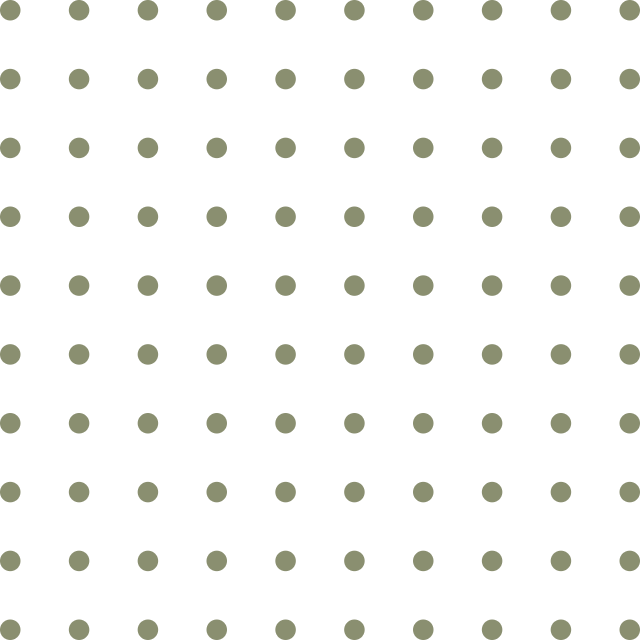
Give the GLSL for this pattern, as a WebGL 1 fragment shader.

```glsl
precision highp float;

uniform vec2 u_resolution;

// Signed distance to the nearest dot of a 10 by 10 grid whose outer dots touch the border
float dotGridDistance(vec2 p, float radius) {
    float pitch = (1.0 - 2.0 * radius) / 9.0;
    vec2 offset = mod(p - radius + 0.5 * pitch, pitch) - 0.5 * pitch;
    return length(offset) - radius;
}

void main() {
    vec2 uv = gl_FragCoord.xy / u_resolution;
    float pixel = 1.0 / min(u_resolution.x, u_resolution.y);

    // Antialiased coverage, about one pixel wide
    float coverage = clamp(0.5 - dotGridDistance(uv, 0.016) / pixel, 0.0, 1.0);

    vec3 paper = vec3(1.0);
    vec3 olive = vec3(0.54, 0.56, 0.44);
    gl_FragColor = vec4(mix(paper, olive, coverage), 1.0);
}
```
